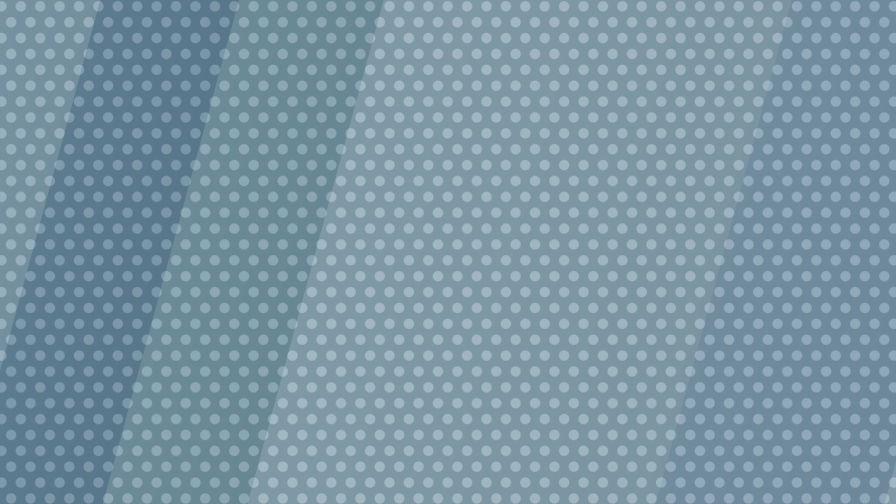
This pattern is drawn by a Shadertoy shader. Its source:

```glsl
// Staggered pale dots over slanted, softly shaded slate-blue bands.

const float SLANT = 0.27;                      // sideways shift per unit of height
const vec2 DOT_PITCH = vec2(0.0385, 0.0315);   // column and row spacing
const vec2 DOT_ORIGIN = vec2(0.6188, 0.6095);  // centre of one dot
const float DOT_RADIUS = 0.0103;
const vec3 DOT_LIGHT = vec3(0.135, 0.12, 0.115);
const int BANDS = 6;

// Antialiased coverage of a signed distance, negative inside
float coverage(float dist, float pixel) {
    return clamp(0.5 - dist / pixel, 0.0, 1.0);
}

// Distance to the nearest dot, with alternate rows shifted by half a pitch
float dotDistance(vec2 p, vec2 pitch, float radius) {
    float row = floor(p.y / pitch.y + 0.5);
    float x = p.x / pitch.x - 0.5 * mod(row, 2.0);
    vec2 cell = vec2(x - floor(x + 0.5), p.y / pitch.y - row);
    return length(cell * pitch) - radius;
}

// Flat band colours, each fading a little toward its right edge
vec3 slantedBands(vec2 p, float pixel) {
    float edges[7] = float[7](-0.36, -0.071, 0.204, 0.491, 1.301, 1.755, 2.2);
    vec3 tints[BANDS] = vec3[BANDS](
        vec3(0.46, 0.57, 0.63), vec3(0.355, 0.475, 0.55),
        vec3(0.415, 0.535, 0.59), vec3(0.49, 0.59, 0.64),
        vec3(0.43, 0.54, 0.61), vec3(0.49, 0.59, 0.64));
    float across = p.x - SLANT * p.y;
    float slopeLength = length(vec2(1.0, SLANT));
    vec3 color = tints[0];
    for (int i = 0; i < BANDS; i++) {
        float t = clamp((across - edges[i]) / (edges[i + 1] - edges[i]), 0.0, 1.0);
        vec3 shaded = tints[i] + 0.016 * (0.5 - t);
        float inside = coverage((edges[i] - across) / slopeLength, pixel);
        color = mix(color, shaded, inside);
    }
    return color;
}

void mainImage(out vec4 fragColor, in vec2 fragCoord) {
    vec2 p = fragCoord / iResolution.y;
    float pixel = 1.0 / iResolution.y;

    vec3 color = slantedBands(p, pixel);
    float dots = coverage(dotDistance(p - DOT_ORIGIN, DOT_PITCH, DOT_RADIUS), 1.3 * pixel);
    fragColor = vec4(color + DOT_LIGHT * dots, 1.0);
}
```
